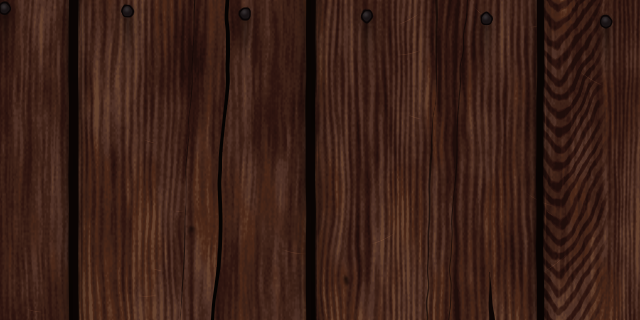
This texture is drawn by a Shadertoy shader. Its source:

```glsl
float hash(vec2 p) {
    return fract(sin(dot(p, vec2(127.1, 311.7))) * 43758.5453);
}

float noise(vec2 p) {
    vec2 i = floor(p), f = fract(p);
    f = f * f * (3.0 - 2.0 * f);
    return mix(mix(hash(i), hash(i + vec2(1, 0)), f.x),
               mix(hash(i + vec2(0, 1)), hash(i + vec2(1, 1)), f.x), f.y);
}

float fbm(vec2 p) {
    float sum = 0.0, amp = 0.5;
    for (int i = 0; i < 4; i++) {
        sum += amp * noise(p);
        p = p * 2.03 + 17.3;
        amp *= 0.5;
    }
    return sum / 0.9375;
}

// Antialiased coverage of a signed distance
float cover(float d) {
    return clamp(0.5 - d * iResolution.y, 0.0, 1.0);
}

// Wandering vertical split; x is its place at the bottom edge
float crack(vec2 p, float x, float lean, float width) {
    float wobble = 0.022 * (noise(vec2(x * 31.0, p.y * 4.0)) - 0.5)
                 + 0.006 * (noise(vec2(x * 57.0, p.y * 19.0)) - 0.5);
    return cover(abs(p.x - x - lean * p.y - wobble) - width);
}

void mainImage(out vec4 fragColor, in vec2 fragCoord) {
    vec2 p = fragCoord / iResolution.y;
    p.x *= 2.0 * iResolution.y / iResolution.x;

    // Planks and the gaps between them
    float gapX[3] = float[3](0.229, 0.971, 1.688);
    float plank = 0.0, gapDist = 9.0, edgeSide = 1.0;
    for (int i = 0; i < 3; i++) {
        float side = p.x - gapX[i];
        float d = abs(side + 0.004 * (noise(vec2(p.y * 9.0, float(i))) - 0.5))
                - (i == 2 ? 0.011 : 0.015);
        plank += step(0.0, side);
        if (d < gapDist) { gapDist = d; edgeSide = sign(side); }
    }
    float splitX = 0.668 + 0.052 * p.y;
    float seed = plank * 13.7 + (plank == 1.0 ? step(splitX, p.x) * 5.1 : 0.0);

    // Knots push the grain aside
    vec2 k1 = (p - vec2(1.081, 0.128)) / vec2(1.0, 1.8);
    vec2 k2 = (p - vec2(0.598, 0.285)) / vec2(1.0, 1.8);
    float x = p.x - 0.02 * k1.x / (0.03 + 18.0 * dot(k1, k1))
                  - 0.02 * k2.x / (0.03 + 18.0 * dot(k2, k2));

    // Long growth rings
    x += 0.05 * (fbm(vec2(x * 4.0, p.y * 1.3) + seed) - 0.5)
       + 0.006 * (noise(vec2(x * 25.0, p.y * 9.0)) - 0.5);
    float phase = x * 44.0 + 2.5 * noise(vec2(x * 10.0, seed));
    float strength = plank == 0.0 ? 0.35 : plank == 1.0 ? mix(0.75, 0.3, smoothstep(0.5, 0.68, p.x))
                   : plank == 2.0 ? 0.85 : 0.7;
    float rings = 0.5 + 0.5 * sin(6.2832 * phase);

    // Arched rings of the last plank
    float dx = p.x - 1.745;
    float arch = p.y - 2.0 * sqrt(dx * dx + 0.0015) + 0.07 * fbm(p * vec2(14.0, 7.0));
    float arched = step(2.5, plank) * (1.0 - smoothstep(1.84, 1.92, p.x + 0.08 * (fbm(p * 4.0) - 0.5)));
    rings = mix(rings, smoothstep(0.1, 0.75, 0.5 + 0.5 * sin(6.2832 * 18.0 * arch)), arched);
    strength = mix(strength, 0.95, arched);

    // Tone: rings, fibres and broad stains
    float fibre = noise(vec2(x * 150.0, p.y * 11.0 + seed));
    float streak = fbm(vec2(x * 34.0, p.y * 2.0 + seed));
    float blotch = fbm(vec2(p.x * 7.0, p.y * 3.0) + seed);
    float speck = noise(p * vec2(190.0, 130.0));
    float tone = 0.5 + 0.42 * strength * (rings - 0.5) + 0.26 * (fibre - 0.5)
               + 0.5 * (streak - 0.5) + 0.55 * (blotch - 0.5) + 0.14 * (speck - 0.5);
    tone += 0.08 * (0.5 - p.y) - 0.08 * arched - (plank == 0.0 ? 0.04 : 0.0);

    // Dark heartwood wedges hanging from the top
    float heart = abs(p.x - 1.42 + 0.03 * (blotch - 0.5)) - 0.075 * smoothstep(0.3, 1.0, p.y);
    float heart2 = abs(p.x - 0.6 + 0.03 * (streak - 0.5)) - 0.05 * smoothstep(0.55, 1.0, p.y);
    tone -= 0.26 * (1.0 - smoothstep(-0.01, 0.025, min(heart, heart2)));

    vec3 wood = mix(vec3(0.12, 0.05, 0.04), vec3(0.18, 0.08, 0.06), smoothstep(0.0, 0.25, tone));
    wood = mix(wood, vec3(0.24, 0.13, 0.09), smoothstep(0.22, 0.45, tone));
    vec3 warm = mix(vec3(0.31, 0.19, 0.15), vec3(0.29, 0.15, 0.09),
                    smoothstep(0.42, 0.62, fbm(p * vec2(11.0, 3.0) + 40.0)));
    wood = mix(wood, warm, smoothstep(0.42, 0.62, tone));
    wood = mix(wood, vec3(0.40, 0.26, 0.18), smoothstep(0.6, 0.85, tone));

    // Pale scratches
    for (int i = 0; i < 16; i++) {
        float n = float(i);
        vec2 s = p - vec2(2.0 * hash(vec2(n, 1.0)), hash(vec2(n, 2.0)));
        float len = 0.015 + 0.04 * hash(vec2(n, 3.0));
        float bend = s.y - s.x * (hash(vec2(n, 4.0)) - 0.5) * 1.6 - 3.0 * s.x * s.x;
        wood += vec3(0.09, 0.06, 0.04) * cover(abs(bend) - 0.001) * (1.0 - smoothstep(0.3 * len, len, abs(s.x)));
    }

    // Knots and splits
    vec3 pit = vec3(0.05, 0.02, 0.015);
    float ragged = 0.014 * noise(p * 70.0);
    wood = mix(wood, pit, 0.85 * (1.0 - smoothstep(0.004, 0.022, length(k1) + ragged)));
    wood = mix(wood, pit, 0.6 * (1.0 - smoothstep(0.004, 0.02, length(k2) + ragged)));
    wood = mix(wood, pit, 0.75 * crack(p, 0.565, 0.035, 0.0022 * noise(vec2(p.y * 8.0, 3.0))));
    wood = mix(wood, pit, 0.7 * crack(p, 1.335, 0.03, 0.004 * noise(vec2(p.y * 6.0, 8.0))));
    wood = mix(wood, pit, 0.7 * crack(p, 1.405, 0.05, 0.0015));
    wood = mix(wood, pit, crack(p, 1.53, 0.0, 0.009 * (1.0 - p.y / 0.15)) * step(p.y, 0.15));
    wood = mix(wood, vec3(0.02, 0.01, 0.008), crack(p, 0.668, 0.052, 0.004 + 0.003 * noise(vec2(p.y * 5.0, 1.0))));

    // Nails with stains running below them
    for (int i = 0; i < 6; i++) {
        float n = float(i);
        vec2 q = p - vec2(0.024 + 0.375 * n + 0.02 * (hash(vec2(n, 9.0)) - 0.5), 0.973 - 0.008 * n);
        float r = length(q * vec2(1.0, 0.9)) + 0.004 * (noise(q * 90.0 + n) - 0.5);
        wood *= 1.0 - 0.4 * exp(-abs(q.x) * 60.0) * smoothstep(-0.2, 0.0, q.y) * smoothstep(0.03, 0.0, q.y);
        wood = mix(wood, vec3(0.04, 0.02, 0.02), cover(r - 0.019));
        vec3 iron = vec3(0.10, 0.075, 0.08) + 0.1 * smoothstep(0.014, 0.0, length(q - vec2(-0.003, 0.006)));
        wood = mix(wood, iron, cover(r - 0.014));
    }

    // Worn plank edges and the black gaps
    wood *= 1.0 - 0.35 * exp(-max(gapDist, 0.0) * 70.0);
    wood += vec3(0.10, 0.06, 0.04) * step(0.0, edgeSide) * cover(abs(gapDist - 0.006) - 0.002) * fibre;
    wood = mix(wood, vec3(0.035, 0.015, 0.01) * (0.6 + 0.8 * blotch), cover(gapDist));
    fragColor = vec4(wood, 1.0);
}
```
